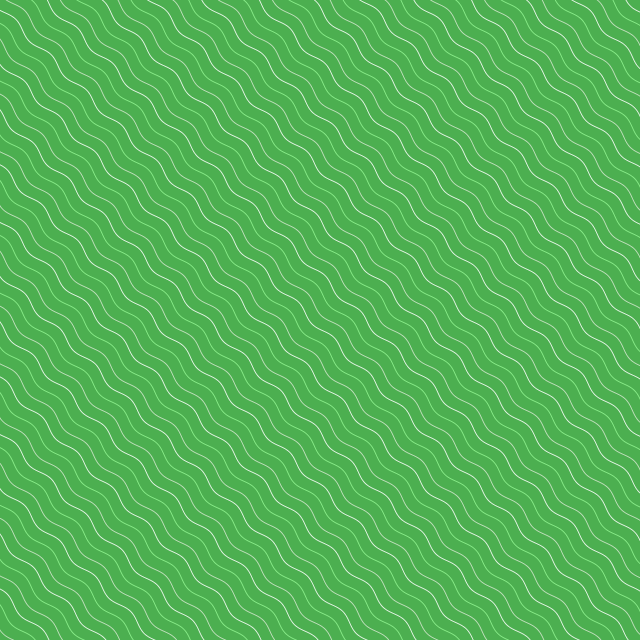
Reproduce this pattern procedurally as a Shadertoy shader.

```glsl
// Thin diagonal wavy lines in three alternating tints on a green ground.
#define WAVE_LENGTH 0.0781
#define WAVE_HEIGHT 0.0047
#define LINE_SPACING 0.01953
#define LINE_WIDTH 0.0013
#define FIRST_LINE 0.0086
#define GROUND vec3(0.298, 0.686, 0.314)
#define WHITE_TINT vec3(0.95, 0.98, 0.95)
#define BRIGHT_TINT vec3(0.55, 0.94, 0.55)
#define PALE_TINT vec3(0.79, 0.89, 0.77)

const float TAU = 6.28318;

// Share of a pixel covered by a stroke centred at distance zero
float strokeCoverage(float dist, float width, float pixel) {
    float nearEdge = clamp((dist + 0.5 * width) / pixel + 0.5, 0.0, 1.0);
    float farEdge = clamp((dist - 0.5 * width) / pixel + 0.5, 0.0, 1.0);
    return nearEdge - farEdge;
}

// Tints cycle white, bright, pale
vec3 lineTint(float index) {
    float slot = mod(index, 3.0);
    return slot < 0.5 ? WHITE_TINT : slot < 1.5 ? BRIGHT_TINT : PALE_TINT;
}

void mainImage(out vec4 fragColor, in vec2 fragCoord) {
    float pixel = 1.0 / iResolution.y;
    vec2 p = fragCoord * pixel;

    // Axes along and across the falling diagonal, from the top left corner
    float down = 1.0 - p.y;
    float along = (p.x + down) * sqrt(0.5);
    float across = (down - p.x) * sqrt(0.5);

    // Nearest wavy line and the distance to it
    float phase = TAU * along / WAVE_LENGTH;
    float slope = TAU * WAVE_HEIGHT / WAVE_LENGTH * sin(phase);
    float offset = across - FIRST_LINE - WAVE_HEIGHT * cos(phase);
    float index = floor(offset / LINE_SPACING + 0.5);
    float dist = (offset - index * LINE_SPACING) / sqrt(1.0 + slope * slope);

    vec3 color = mix(GROUND, lineTint(index), strokeCoverage(dist, LINE_WIDTH, pixel));
    fragColor = vec4(color, 1.0);
}
```
